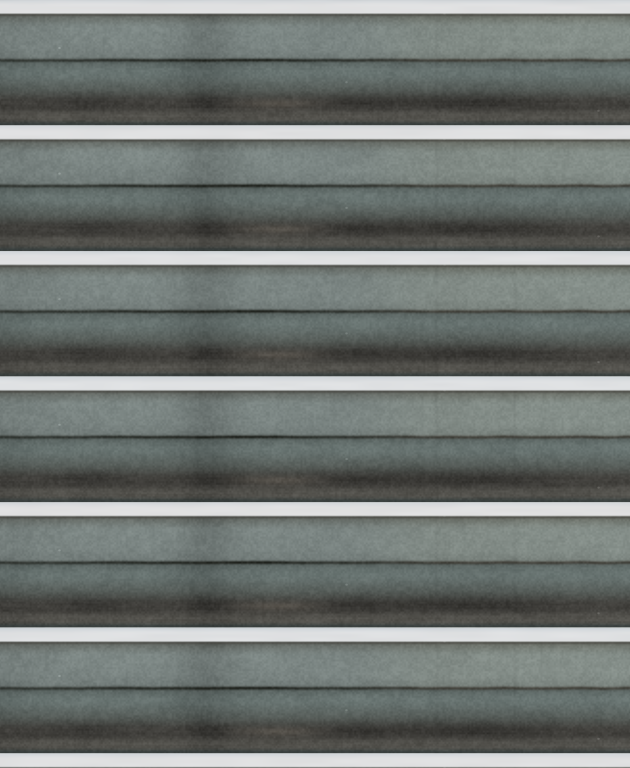
Give the GLSL for this texture, as a WebGL 1 fragment shader.

```glsl
precision highp float;
// Weathered grey-green metal slats, stacked between pale horizontal gaps.

uniform vec2 u_resolution;

float hash(vec2 p) {
  p = fract(p * vec2(0.1031, 0.1137));
  p += dot(p, p.yx + 33.33);
  return fract((p.x + p.y) * p.x * 17.0);
}

float noise(vec2 p) {
  vec2 i = floor(p), f = fract(p);
  f = f * f * (3.0 - 2.0 * f);
  return mix(mix(hash(i), hash(i + vec2(1.0, 0.0)), f.x),
             mix(hash(i + vec2(0.0, 1.0)), hash(i + 1.0), f.x), f.y);
}

// Soft bump of the given width around a centre
float bump(float x, float centre, float width) {
  float d = (x - centre) / width;
  return exp(-d * d);
}

// Upper face: dim under the gap, brightest in its middle
vec3 upperFace(float v, float x) {
  vec3 col = mix(vec3(0.39, 0.41, 0.39), vec3(0.485, 0.525, 0.515), smoothstep(0.11, 0.23, v));
  col *= 1.0 - 0.07 * smoothstep(0.36, 0.48, v);
  col += vec3(0.025, 0.022, 0.012) * smoothstep(0.52, 0.72, x);
  return col;
}

// Lower face: curves into a brown shadow, then a faint reflected light
vec3 lowerFace(float v, float x) {
  vec3 col = mix(vec3(0.36, 0.40, 0.39), vec3(0.405, 0.45, 0.44), smoothstep(0.49, 0.57, v));
  col = mix(col, vec3(0.335, 0.36, 0.345), smoothstep(0.58, 0.74, v));
  col = mix(col, vec3(0.255, 0.25, 0.235), smoothstep(0.70, 0.82, v));
  col = mix(col, vec3(0.325, 0.32, 0.30), smoothstep(0.85, 0.93, v));
  col = mix(col, vec3(0.25, 0.27, 0.26), smoothstep(0.95, 0.99, v));
  // Stains and a worn streak inside the shadow
  float stain = bump(x, 0.14, 0.05) + bump(x, 0.33, 0.03) + bump(x, 0.56, 0.06) + bump(x, 0.76, 0.09);
  col *= 1.0 - 0.16 * stain * bump(v, 0.82, 0.06);
  col += vec3(0.07, 0.06, 0.05) * bump(x, 0.44, 0.06) * bump(v, 0.83, 0.035);
  return col;
}

void main() {
  vec2 uv = gl_FragCoord.xy / u_resolution;
  vec2 p = gl_FragCoord.xy / u_resolution.y;
  float t = (1.0 - uv.y) * 6.115 + 0.004;
  float row = floor(t), v = fract(t), x = uv.x;
  float soft = max(0.010, 6.115 / u_resolution.y);

  // Slat body from its two faces
  float wobble = 0.006 * (noise(vec2(x * 25.0, 3.0)) - 0.5);
  float seam = 0.484 + wobble;
  vec3 col = mix(upperFace(v, x), lowerFace(v, x), smoothstep(seam - soft, seam + soft, v));

  // Cloudy wear shared by every slat, with a slight change per row
  float cloud = noise(vec2(x * 14.0, v * 5.0)) + 0.5 * noise(vec2(x * 38.0, v * 13.0 + 7.0));
  float local = noise(vec2(x * 30.0, v * 8.0 + row * 19.0));
  col *= 1.0 + 0.07 * (cloud - 0.75) + 0.025 * (local - 0.5);
  col *= 1.0 - 0.11 * bump(x, 0.325, 0.04) - 0.06 * bump(x, 0.0, 0.06);
  col *= 1.0 - 0.035 * (bump(x, 0.693, 0.003) + bump(x, 0.817, 0.003));
  col += 0.025 * (noise(vec2(x * 9.0, v * 70.0)) - 0.5) * smoothstep(0.70, 0.85, v);

  // Dark joint, heavier left of the centre and browner at the right
  float weight = 0.68 + 0.25 * bump(x, 0.36, 0.16) + 0.15 * (noise(vec2(x * 40.0, 11.0)) - 0.5);
  vec3 jointColor = mix(vec3(0.13, 0.14, 0.12), vec3(0.20, 0.18, 0.15), smoothstep(0.5, 0.75, x));
  col = mix(col, jointColor, weight * bump(v, seam, 0.014));

  // Fine grain and rare pale specks
  vec2 grainCell = p * 400.0;
  col += 0.045 * (noise(grainCell) - 0.5) + 0.03 * (noise(grainCell * 0.45 + 50.0) - 0.5);
  vec2 speckCell = vec2(x * 90.0, v * 22.0);
  float speck = step(0.994, hash(floor(speckCell) + 5.0));
  col += 0.10 * speck * smoothstep(0.3, 0.05, length(fract(speckCell) - 0.5));

  // Pale gap with dark rims
  col = mix(col, vec3(0.25, 0.24, 0.22), 0.55 * bump(v, 0.122, 0.012));
  col = mix(col, vec3(0.20, 0.23, 0.23), 0.5 * bump(v, 0.992, 0.010));
  vec3 gap = mix(vec3(0.82, 0.84, 0.855), vec3(0.875, 0.88, 0.885), smoothstep(0.0, 0.05, v));
  gap += vec3(0.012, 0.0, -0.008) * (hash(vec2(row, 4.0)) - 0.5);
  gap += 0.02 * (noise(vec2(x * 20.0, v * 30.0 + row * 7.0)) - 0.5);
  float wrapped = v - step(0.5, v);
  float inGap = smoothstep(-soft, soft, wrapped) * (1.0 - smoothstep(0.113 - soft, 0.113 + soft, v));
  col = mix(col, gap, inGap);

  gl_FragColor = vec4(clamp(col, 0.0, 1.0), 1.0);
}
```
